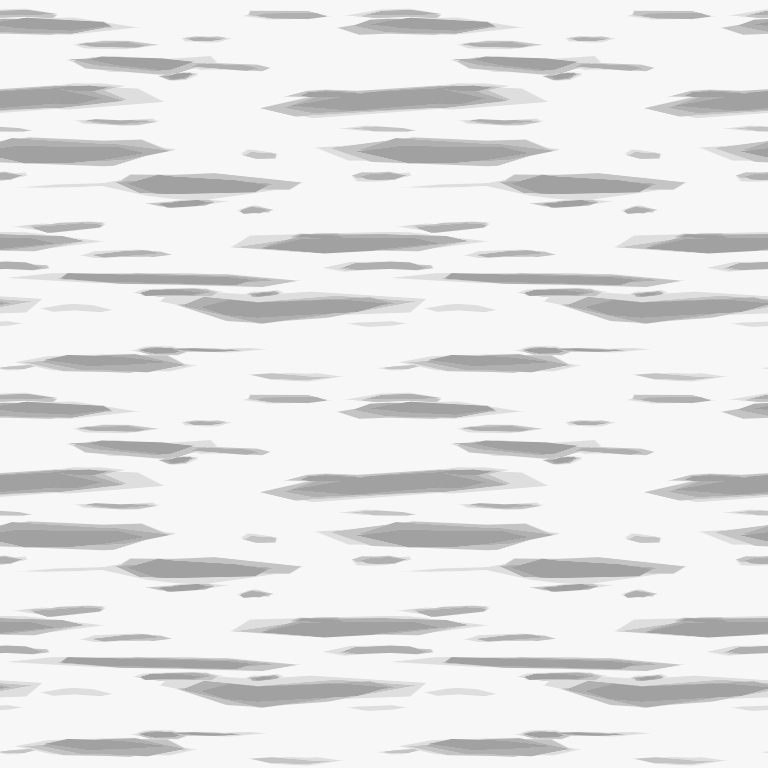
This texture is drawn by a Shadertoy shader. Its source:

```glsl
// Grey faceted shards lying in horizontal streaks on near-white paper.
#define REPEATS 2.0                     // pattern periods across the canvas
#define LARGE_GRID vec2(2.0, 18.0)      // cells across the canvas
#define SMALL_GRID vec2(4.0, 28.0)
#define LARGE_LENGTH vec2(0.17, 0.33)   // shortest, longest
#define SMALL_LENGTH vec2(0.04, 0.125)
#define LARGE_HEIGHT vec2(0.018, 0.039) // thinnest, thickest
#define SMALL_HEIGHT vec2(0.006, 0.013)
#define PAPER 0.97
#define TONES vec4(0.87, 0.77, 0.69, 0.63)
#define TILT 0.025                      // largest slope of a shard
#define BEND 0.6                        // kink of the spine, in heights
#define LEAN 1.8                        // slant of the blunt ends

vec4 hash4(vec2 p) {
    vec4 q = fract(p.xyxy * vec4(0.1031, 0.1030, 0.0973, 0.1099));
    q += dot(q, q.wzxy + 33.33);
    return fract((q.xxyz + q.yzzw) * q.zywx);
}

// Height of a three-facet edge along u in 0..1; negative past the tips.
float ridge(float u, vec4 r) {
    float left = mix(0.07, 0.42, r.x);
    float right = mix(0.58, 0.93, r.y);
    vec2 h = mix(vec2(0.24), vec2(0.5), r.zw);
    float middle = mix(h.x, h.y, (u - left) / (right - left));
    return min(middle, min(u / left * h.x, (1.0 - u) / (1.0 - right) * h.y));
}

// Signed distance, roughly, to one facet polygon centred at the origin.
float facet(vec2 p, vec2 size, vec2 seed) {
    vec4 shape = hash4(seed + 5.7);
    p += (shape.xy - 0.5) * vec2(0.14, 0.2) * size;
    p.x += p.y * LEAN * (2.0 * shape.z - 1.0);
    float u = p.x / size.x + 0.5;
    float y = p.y / size.y;
    float top = ridge(u, hash4(seed + 17.3));
    float bottom = ridge(u, hash4(seed + 41.9));
    return max(y - top, -y - bottom) * size.y;
}

// Darkest tone of all facets in one jittered grid of shards.
float shardLayer(vec2 uv, vec2 grid, vec2 lengths, vec2 heights, float seed, float pale) {
    float pixel = 1.0 / iResolution.y;
    float shade = PAPER;
    vec2 home = floor(uv * grid);
    for (int row = -1; row <= 1; row++)
    for (int col = -1; col <= 1; col++) {
        vec2 cell = home + vec2(col, row);
        vec2 id = mod(cell, grid / REPEATS);
        vec2 key = id * vec2(7.13, 3.71) + seed;
        vec4 place = hash4(key);
        vec4 form = hash4(key + 91.7);

        // Staggered position, then the tilted and kinked spine
        vec2 jitter = vec2(fract(id.y * 0.618 + id.x * 0.37 + 0.35 * place.x),
                           mix(0.2, 0.8, place.y));
        vec2 p = uv - (cell + jitter) / grid;
        vec2 size = vec2(mix(lengths.x, lengths.y, place.z),
                         mix(heights.x, heights.y, place.w));
        p.y -= p.x * TILT * (2.0 * form.x - 1.0);
        float kink = abs(p.x / size.x - 0.5 * (form.y - 0.5)) - 0.25;
        p.y -= kink * size.y * BEND * (2.0 * form.z - 1.0);

        // Overlapping facets, from the pale fringe to the dark core
        float depth = mix(4.0, 4.0 * sqrt(form.w), pale);
        for (int i = 0; i < 4; i++) {
            float k = float(i) / 3.0;
            vec2 facetSize = size * mix(vec2(1.12, 1.05), vec2(0.8, 0.84), k);
            float d = facet(p, facetSize, key + 13.1 * float(i));
            float cover = clamp(0.5 - d / pixel, 0.0, 1.0);
            cover *= step(float(i), depth);
            shade = min(shade, mix(PAPER, TONES[i], cover));
        }
    }
    return shade;
}

void mainImage(out vec4 fragColor, in vec2 fragCoord) {
    vec2 uv = fragCoord / iResolution.y;
    float large = shardLayer(uv, LARGE_GRID, LARGE_LENGTH, LARGE_HEIGHT, 3.0, 0.0);
    float small = shardLayer(uv, SMALL_GRID, SMALL_LENGTH, SMALL_HEIGHT, 57.0, 1.0);
    fragColor = vec4(vec3(min(large, small)), 1.0);
}
```
